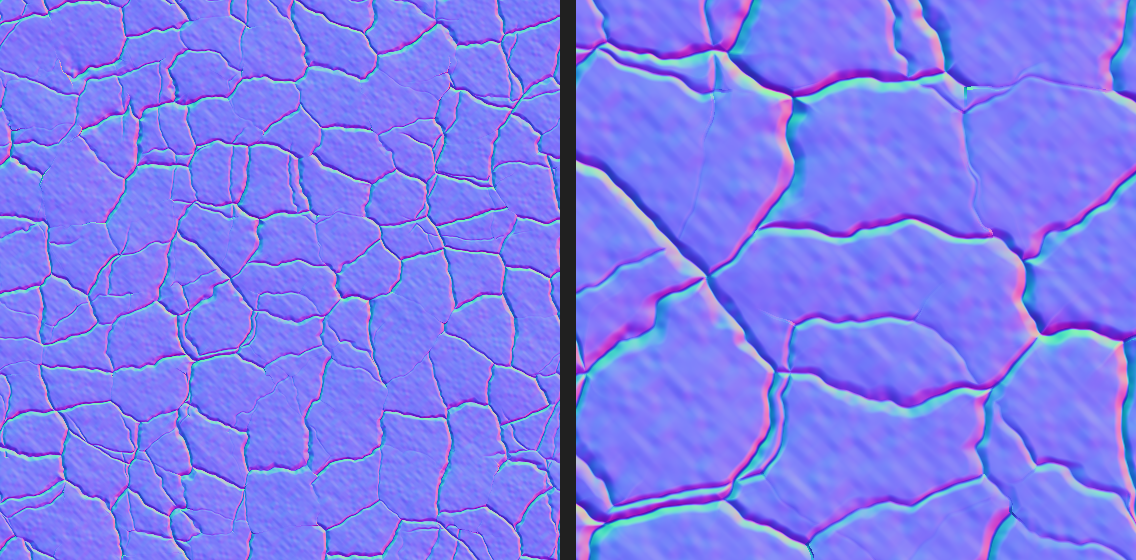
Left, the full canvas; right, a detail of the centre.
A WebGL 1 fragment shader for this texture map:

```glsl
precision highp float;
// Tangent-space normal map of cracked, flaking paint.
uniform vec2 u_resolution;

float hash(vec2 p) {
  vec3 q = fract(p.xyx * vec3(0.1031, 0.1030, 0.0973));
  q += dot(q, q.yzx + 33.33);
  return fract((q.x + q.y) * q.z);
}

float noise(vec2 p) {
  vec2 i = floor(p), f = fract(p);
  f = f * f * (3.0 - 2.0 * f);
  return mix(mix(hash(i), hash(i + vec2(1.0, 0.0)), f.x),
             mix(hash(i + vec2(0.0, 1.0)), hash(i + 1.0), f.x), f.y);
}

vec2 noise2(vec2 p) {
  return vec2(noise(p), noise(p + 71.7)) - 0.5;
}

// Random centre of a paint flake, in canvas units
vec2 flakeCentre(vec2 id, vec2 cells, float seed) {
  vec2 jitter = vec2(hash(id + seed), hash(id + seed + 43.0)) - 0.5;
  return (id + 0.5 + 0.66 * jitter) / cells;
}

// Cracks along flake borders: x = sharp groove, y = wide sagging rim
vec2 cracks(vec2 p, vec2 cells, float seed, float missing, float width) {
  vec2 base = floor(p * cells), nearId = base, nearVec = vec2(9.0);
  for (int j = -1; j <= 1; j++) {
    for (int i = -1; i <= 1; i++) {
      vec2 id = base + vec2(float(i), float(j));
      vec2 v = flakeCentre(id, cells, seed) - p;
      if (dot(v, v) < dot(nearVec, nearVec)) {
        nearVec = v;
        nearId = id;
      }
    }
  }
  vec2 result = vec2(0.0);
  for (int j = -2; j <= 2; j++) {
    for (int i = -2; i <= 2; i++) {
      if (i == 0 && j == 0) continue;
      vec2 id = nearId + vec2(float(i), float(j));
      vec2 v = flakeCentre(id, cells, seed) - p;
      float d = dot(0.5 * (nearVec + v), normalize(v - nearVec));
      // Both flakes agree on the strength of their shared border
      float pairHash = hash(nearId + id + seed + 17.0);
      float strength = smoothstep(missing, missing + 0.5, pairHash);
      float t = clamp(1.0 - d / (width * (0.6 + 0.5 * strength)), 0.0, 1.0);
      result = max(result, strength * vec2(t * t * (1.5 - 0.5 * t), exp(-d / 0.009)));
    }
  }
  return result;
}

float height(vec2 p) {
  // Bend the borders at several scales
  vec2 bent = p + 0.06 * noise2(p * 3.0) + 0.035 * noise2(p * 10.0)
            + 0.014 * noise2(p * 27.0) + 0.006 * noise2(p * 70.0)
            + 0.002 * noise2(p * 160.0);

  // Main cracks of uneven width, then finer ones that fade out inside the flakes
  float wear = 0.6 * noise(p * 11.0 + 5.0) + 0.4 * noise(p * 45.0);
  vec2 crack = cracks(bent + 2.0, vec2(9.0, 11.5), 3.0, 0.03, 0.0035 + 0.004 * wear);
  crack.x *= 0.65 + 0.7 * wear;
  float fade = smoothstep(0.32, 0.55, noise(p * 6.0 + 31.0));
  if (fade > 0.0) {
    vec2 fine = cracks(bent + 5.0, vec2(9.0, 7.5), 90.0, 0.25, 0.0042);
    crack = max(crack, fade * vec2(0.6, 0.6) * fine);
  }

  // Slanted brush grain over gentle undulation
  vec2 slanted = vec2(p.x + p.y, p.y - p.x) * 0.707;
  float h = 0.006 * noise(p * 9.0)
          + 0.0016 * noise(slanted * vec2(66.0, 38.0))
          + 0.0010 * noise(slanted * vec2(165.0, 115.0));

  // Crumbled patches beside some cracks
  float crumbs = smoothstep(0.6, 0.8, noise(p * 6.5 + 12.0)) * crack.y;
  h -= 0.006 * crumbs * noise(p * 85.0);

  return h - 0.0052 * crack.x - 0.0019 * crack.y;
}

void main() {
  vec2 p = gl_FragCoord.xy / u_resolution.y;
  vec2 e = vec2(0.0019, 0.0);
  // Centre the differences so that both lips keep their place
  vec2 q = p - 0.3 * e.xx;
  float h = height(q);
  vec2 slope = vec2(height(q + e.xy) - h, height(q + e.yx) - h) / e.x;
  vec3 normal = normalize(vec3(-slope - vec2(0.0, 0.02), 1.0));
  gl_FragColor = vec4(normal * vec3(0.5, 0.5, 0.48) + 0.5, 1.0);
}
```
